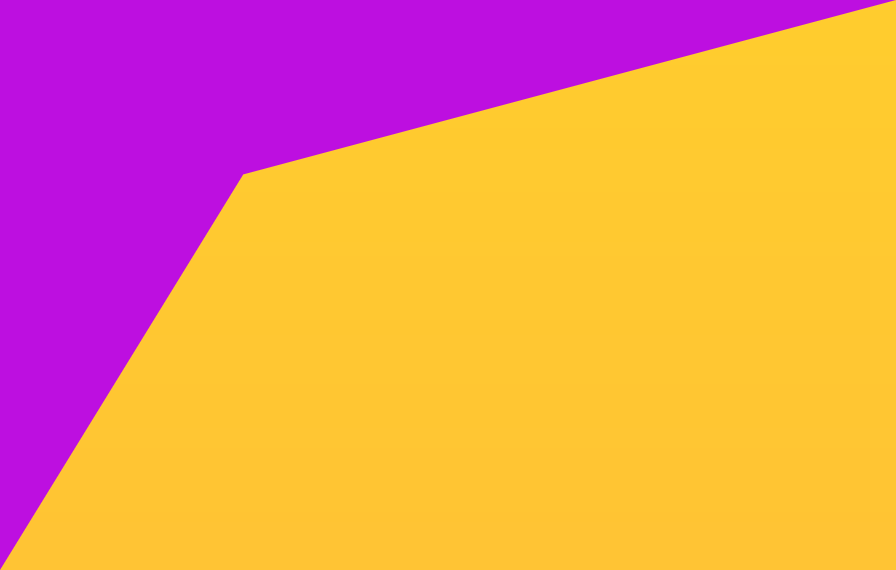
This background is drawn by a WebGL 2 fragment shader. Its source:

```glsl
#version 300 es
precision highp float;

uniform vec2 u_resolution;
out vec4 fragColor;

// Signed distance to the line from a to b, positive on its right
float rightOfLine(vec2 p, vec2 a, vec2 b) {
    vec2 along = normalize(b - a);
    return dot(p - a, vec2(along.y, -along.x));
}

void main() {
    // Canvas units: height is 1, width is the aspect ratio
    vec2 p = gl_FragCoord.xy / u_resolution.y;
    vec2 topRight = vec2(u_resolution.x / u_resolution.y, 1.0);
    vec2 corner = topRight * vec2(0.2715, 0.694);
    float pixel = 1.0 / u_resolution.y;

    // Yellow panel: the area below both slanted edges
    float inside = min(rightOfLine(p, vec2(0.0), corner),
                       rightOfLine(p, corner, topRight));
    float panelMask = clamp(inside / pixel + 0.5, 0.0, 1.0);

    // Flat purple behind a faint vertical yellow gradient
    vec3 purple = vec3(0.741, 0.059, 0.878);
    vec3 yellow = mix(vec3(1.0, 0.767, 0.204), vec3(1.0, 0.802, 0.180), p.y);

    fragColor = vec4(mix(purple, yellow, panelMask), 1.0);
}
```
